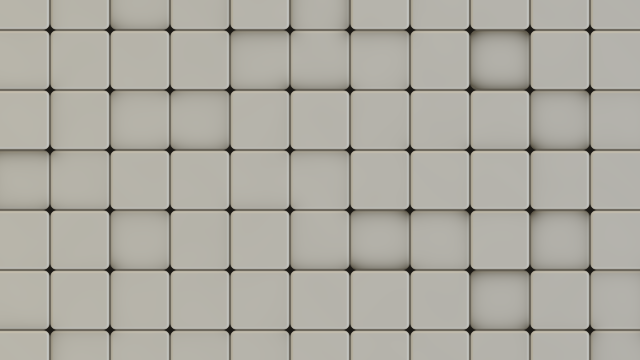
This pattern is drawn by a Shadertoy shader. Its source:

```glsl
// Wall of pale rounded square blocks set at varied depths, with soft contact shadows.

const float ROWS = 6.0;          // blocks per canvas height
const float HALF_SIZE = 0.489;   // half width of a block, in cells
const float CORNER = 0.085;      // corner radius
const float BEVEL = 0.055;       // width of the rounded rim

float hash(vec2 p, float seed) {
    vec3 v = fract(vec3(p.xyx + seed) * vec3(0.1031, 0.1030, 0.0973));
    v += dot(v, v.yzx + 33.33);
    return fract((v.x + v.y) * v.z);
}

// Averaging two hashes keeps most blocks near middle depth.
float blockHeight(vec2 cell, float seed) {
    return 0.5 * (hash(cell, seed) + hash(cell, seed + 19.7));
}

float roundedBox(vec2 p, float halfSize, float radius) {
    vec2 a = abs(p) - halfSize + radius;
    return length(max(a, 0.0)) + min(max(a.x, a.y), 0.0) - radius;
}

vec2 rimNormal(vec2 p, float halfSize, float radius) {
    vec2 a = abs(p) - halfSize + radius;
    vec2 n = max(a, 0.0);
    if (n.x + n.y <= 0.0) n = a.x > a.y ? vec2(1.0, 0.0) : vec2(0.0, 1.0);
    return normalize(n) * sign(p);
}

// Shade cast on this block by every taller neighbour.
float neighbourShade(vec2 q, vec2 cell, float height, float seed) {
    float shade = 0.0;
    for (int j = -1; j <= 1; j++) {
        for (int i = -1; i <= 1; i++) {
            vec2 side = vec2(i, j);
            float rise = max(blockHeight(cell + side, seed) - height - 0.08, 0.0);
            float gap = length(max(abs(q - side) - 0.5, 0.0));
            float weight = mix(0.45, 0.85, abs(side.y));
            shade += weight * rise * exp(-gap * 10.0);
        }
    }
    return min(shade, 0.5);
}

// Cool light from the right, warm light from above and the left.
vec3 rimColor(vec2 n) {
    vec3 horizontal = n.x > 0.0 ? vec3(0.78, 0.79, 0.78) : vec3(0.70, 0.67, 0.59);
    vec3 vertical = n.y > 0.0 ? vec3(0.78, 0.75, 0.68) : vec3(0.73, 0.73, 0.71);
    return mix(vertical, horizontal, n.x * n.x);
}

float mottling(vec2 p) {
    return sin(p.x * 3.1 + 1.7 * sin(p.y * 2.3)) * sin(p.y * 4.3 + 1.3 * sin(p.x * 3.7));
}

void mainImage(out vec4 fragColor, in vec2 fragCoord) {
    vec2 p = (fragCoord - 0.5 * iResolution.xy) / iResolution.y * ROWS;
    float pixel = ROWS / iResolution.y;
    float seed = 41.0;

    vec2 cell = floor(p + 0.5);
    vec2 q = p - cell;
    float height = blockHeight(cell, seed);
    float d = roundedBox(q, HALF_SIZE, CORNER);

    // Block face
    float across = fragCoord.x / iResolution.x;
    vec3 face = mix(vec3(0.718, 0.707, 0.664), vec3(0.704, 0.698, 0.674), across);
    face += 0.012 * (height - 0.5) + 0.003 * mottling(p);

    // Rim highlight, then the dark turn into the joint
    float rim = smoothstep(-BEVEL, -0.025, d);
    float turn = smoothstep(-0.022, 0.004, d);
    vec3 block = mix(face, rimColor(rimNormal(q, HALF_SIZE, CORNER)), rim * mix(0.45, 0.95, height));
    block = mix(block, vec3(0.54, 0.52, 0.47), turn * 0.75);

    // Contact shadows keep a warm tint
    float shade = neighbourShade(q, cell, height, seed);
    block *= 1.0 - shade * vec3(0.94, 0.98, 1.08);

    // Joints deepen to near black where four blocks meet
    float cornerDistance = length(0.5 - abs(q));
    vec3 joint = mix(vec3(0.11, 0.10, 0.085), vec3(0.38, 0.36, 0.32), smoothstep(0.05, 0.12, cornerDistance));

    float cover = smoothstep(0.5 * pixel, -0.5 * pixel, d);
    fragColor = vec4(mix(joint, block, cover), 1.0);
}
```
